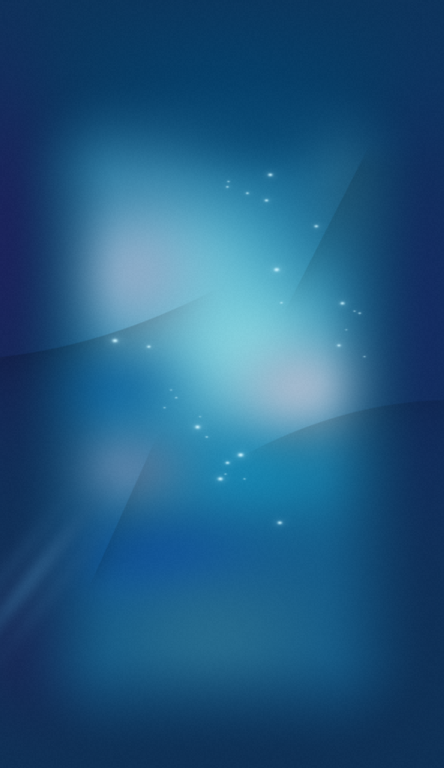
Give the GLSL for this background, as a Shadertoy shader.

```glsl
vec2 hash2(vec2 p) {
    vec3 q = fract(p.xyx * vec3(0.1031, 0.103, 0.0973));
    q += dot(q, q.yzx + 33.33);
    return fract((q.xx + q.yz) * q.zy);
}

float roundedBox(vec2 p, vec2 halfSize, float radius) {
    vec2 d = abs(p) - halfSize + radius;
    return length(max(d, 0.0)) + min(max(d.x, d.y), 0.0) - radius;
}

// Blends a soft elliptical pool of light or shade over the base colour
vec3 glow(vec3 base, vec2 p, vec2 centre, vec2 radius, vec3 tint, float amount) {
    vec2 d = (p - centre) / radius;
    return mix(base, tint, amount * exp(-dot(d, d)));
}

// Crisp on one side, fading away on the other
float fold(float d, float fade) {
    return smoothstep(-0.0015, 0.0015, d) * exp(-max(d, 0.0) / fade);
}

// Sparkles strewn along a line
float sparkles(vec2 p, vec2 start, vec2 end, float spread, float seed) {
    float light = 0.0;
    for (int i = 0; i < 14; i++) {
        vec2 h = hash2(vec2(float(i) + 1.0, seed));
        vec2 k = hash2(vec2(float(i) + 31.0, seed));
        vec2 centre = mix(start, end, (float(i) + h.x) / 14.0);
        centre += (vec2(h.y, k.x) - 0.5) * spread;
        float size = mix(0.0014, 0.003, k.y * k.y);
        vec2 d = (p - centre) / (size * vec2(1.25, 0.9));
        light += mix(0.3, 0.85, k.y) * exp(-dot(d, d));
        light += 0.12 * k.y * exp(-0.12 * dot(d, d));
    }
    return light;
}

void mainImage(out vec4 fragColor, in vec2 fragCoord) {
    vec2 p = fragCoord / iResolution.xy * vec2(0.578, 1.0);

    // Navy surround with indigo sides
    vec3 col = mix(vec3(0.055, 0.19, 0.335), vec3(0.05, 0.2, 0.35), p.y);
    col = glow(col, p, vec2(0.30, 0.88), vec2(0.24, 0.11), vec3(0.015, 0.26, 0.43), 0.8);
    col = glow(col, p, vec2(0.0, 0.68), vec2(0.07, 0.25), vec3(0.11, 0.13, 0.36), 0.85);
    col = glow(col, p, vec2(0.03, 0.16), vec2(0.09, 0.1), vec3(0.10, 0.15, 0.34), 0.7);
    col = glow(col, p, vec2(0.56, 0.6), vec2(0.06, 0.28), vec3(0.08, 0.17, 0.39), 0.8);

    // Soft luminous panel
    float panel = smoothstep(0.055, -0.10, roundedBox(p - vec2(0.286, 0.46), vec2(0.225, 0.395), 0.09));
    vec3 light = vec3(0.07, 0.34, 0.52);
    light = glow(light, p, vec2(0.28, 0.58), vec2(0.18, 0.22), vec3(0.17, 0.62, 0.77), 0.9);
    light = glow(light, p, vec2(0.17, 0.77), vec2(0.12, 0.09), vec3(0.20, 0.51, 0.66), 0.7);
    light = glow(light, p, vec2(0.35, 0.83), vec2(0.11, 0.065), vec3(0.03, 0.31, 0.48), 0.75);
    light = glow(light, p, vec2(0.46, 0.76), vec2(0.06, 0.09), vec3(0.15, 0.40, 0.53), 0.7);

    // Bright core
    light = glow(light, p, vec2(0.25, 0.65), vec2(0.10, 0.09), vec3(0.43, 0.76, 0.84), 0.75);
    light = glow(light, p, vec2(0.31, 0.55), vec2(0.12, 0.10), vec3(0.53, 0.84, 0.88), 0.9);

    // Lower blues and teal
    light = glow(light, p, vec2(0.34, 0.385), vec2(0.12, 0.06), vec3(0.07, 0.55, 0.73), 0.7);
    light = glow(light, p, vec2(0.13, 0.495), vec2(0.10, 0.055), vec3(0.06, 0.42, 0.65), 0.85);
    light = glow(light, p, vec2(0.21, 0.27), vec2(0.12, 0.055), vec3(0.05, 0.32, 0.62), 0.85);
    light = glow(light, p, vec2(0.28, 0.17), vec2(0.13, 0.09), vec3(0.16, 0.43, 0.56), 0.8);

    // Lavender blooms
    light = glow(light, p, vec2(0.175, 0.645), vec2(0.08, 0.085), vec3(0.58, 0.68, 0.79), 0.85);
    light = glow(light, p, vec2(0.39, 0.495), vec2(0.08, 0.06), vec3(0.66, 0.73, 0.81), 0.9);
    light = glow(light, p, vec2(0.165, 0.39), vec2(0.075, 0.05), vec3(0.36, 0.52, 0.67), 0.85);
    col = mix(col, light, panel);

    // Slanted streaks at the lower left
    vec2 s = mat2(0.62, -0.78, 0.78, 0.62) * (p - vec2(0.045, 0.25));
    float streak = exp(-s.y * s.y / 0.0012 - s.x * s.x / 0.012);
    col = mix(col, vec3(0.17, 0.36, 0.53), streak * (0.5 + 0.2 * cos(s.y * 170.0)));

    // Curved folds
    float right = 0.578 - p.x;
    float leftArc = 0.535 + 0.11 * p.x + 0.73 * p.x * p.x - p.y;
    float rightArc = 0.479 - 0.02 * right - 0.98 * right * right - p.y;
    col *= 1.0 - 0.17 * fold(leftArc, 0.05) * smoothstep(0.30, 0.16, p.x);
    col *= 1.0 - 0.13 * fold(rightArc, 0.05) * smoothstep(0.29, 0.40, p.x);

    // Straight folds
    float lowLine = p.x - 0.117 - 0.45 * (p.y - 0.238);
    float highLine = p.x - 0.378 - 0.51 * (p.y - 0.609);
    col *= 1.0 - 0.12 * fold(lowLine, 0.04) * smoothstep(0.22, 0.28, p.y) * smoothstep(0.45, 0.36, p.y);
    col *= 1.0 - 0.12 * fold(highLine, 0.05) * smoothstep(0.58, 0.68, p.y) * smoothstep(0.82, 0.77, p.y);

    // Sparkles and fine grain
    float stars = sparkles(p, vec2(0.29, 0.80), vec2(0.49, 0.53), 0.09, 3.0);
    stars += sparkles(p, vec2(0.18, 0.54), vec2(0.36, 0.33), 0.08, 8.0);
    col = mix(col, vec3(0.78, 0.95, 1.0), min(stars, 0.9));
    col += (hash2(floor(p * 512.0)).x - 0.5) * 0.012;

    fragColor = vec4(col, 1.0);
}
```
